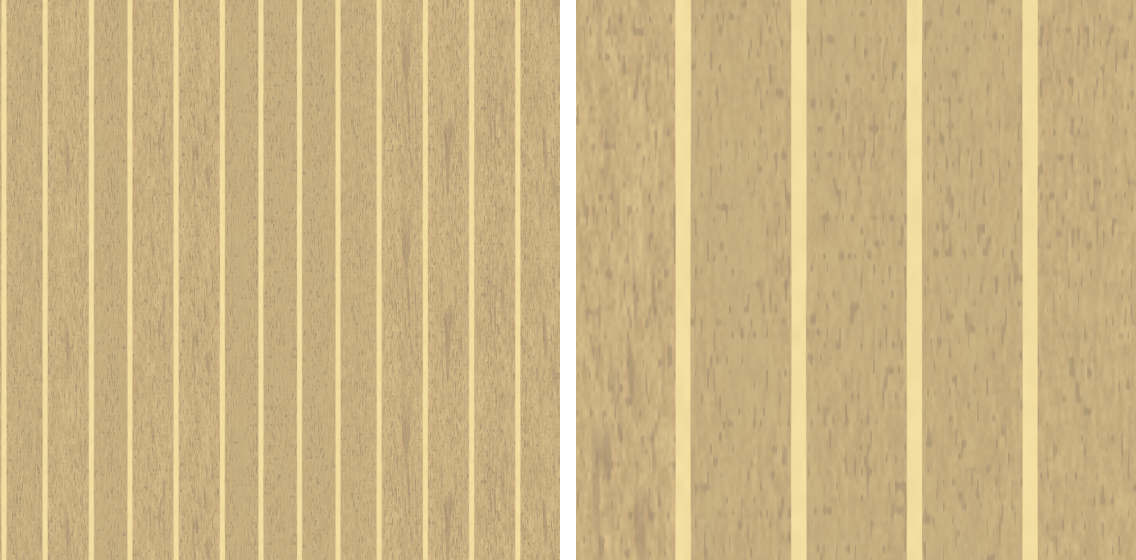
Left: the whole. Right: its middle third, enlarged.
A Shadertoy shader for this texture:

```glsl
// Vertical wooden planks of uneven width, parted by thin pale cream inlay stripes.
#define FIRST_STRIPE 0.0072   // centre of the leftmost stripe
#define NARROW_GAP 0.06886    // stripe spacing of the narrowest plank
#define GAP_STEP 0.004557     // extra spacing per width class
#define STRIPE_HALF 0.0045    // half width of a stripe
#define TILES_DOWN 3.0        // vertical repeats of the grain
#define WOOD_DARK vec3(0.735, 0.625, 0.468)
#define WOOD_LIGHT vec3(0.855, 0.757, 0.550)
#define WOOD_GREY vec3(0.745, 0.665, 0.490)
#define FLECK vec3(0.610, 0.535, 0.430)
#define CREAM vec3(0.950, 0.870, 0.630)

const int PLANKS = 13;
const int WIDTH_CLASS[PLANKS] = int[](1, 3, 0, 3, 3, 0, 0, 0, 1, 3, 3, 3, 3);

float hash(vec2 p) {
    vec3 q = fract(p.xyx * vec3(0.1031, 0.1030, 0.0973));
    q += dot(q, q.yzx + 33.33);
    return fract((q.x + q.y) * q.z);
}

// Value noise whose rows wrap after the given count
float noise(vec2 p, float rows) {
    vec2 cell = floor(p), f = fract(p);
    f = f * f * (3.0 - 2.0 * f);
    float y0 = mod(cell.y, rows), y1 = mod(cell.y + 1.0, rows);
    float low = mix(hash(vec2(cell.x, y0)), hash(vec2(cell.x + 1.0, y0)), f.x);
    float high = mix(hash(vec2(cell.x, y1)), hash(vec2(cell.x + 1.0, y1)), f.x);
    return mix(low, high, f.y);
}

// Noise stretched along the grain: cells per canvas width, rows per tile
float grain(vec2 p, float columns, float rows) {
    return noise(p * vec2(columns, rows), rows);
}

// p.x: distance from the plank's left stripe, p.y: height in tiles
vec3 wood(vec2 p, float gap, float wide, float seed) {
    float across = p.x / gap;
    vec2 g = p + vec2(seed, 0.0);

    // Fine fibres over broad, soft bands
    float fibre = 0.55 * grain(g, 430.0, 26.0) + 0.45 * grain(g + 3.0, 620.0, 90.0);
    float band = grain(g + 7.0, 75.0, 4.0);
    vec3 col = mix(WOOD_DARK, WOOD_LIGHT, clamp(fibre + 0.25 * (band - 0.5), 0.0, 1.0));
    col = mix(col, WOOD_GREY, (1.0 - wide) * (0.15 + 0.45 * band));

    // Short dark pores
    float pores = smoothstep(0.70, 0.95, grain(g + 11.0, 540.0, 44.0));
    col = mix(col, FLECK, 0.50 * pores);

    // Long leaning streaks in the middle of wide planks
    float tileY = fract(p.y);
    vec2 lean = vec2(g.x + 0.012 * tileY, tileY);
    float streak = smoothstep(0.60, 0.90, grain(lean + 17.0, 260.0, 7.0));
    streak *= smoothstep(0.25, 0.45, across) * smoothstep(0.95, 0.75, across);
    streak *= sin(3.14159 * tileY);
    return mix(col, FLECK, 0.50 * wide * streak);
}

void mainImage(out vec4 fragColor, in vec2 fragCoord) {
    vec2 uv = fragCoord / iResolution.xy;
    float x = fract(uv.x - FIRST_STRIPE);
    float y = uv.y * TILES_DOWN;

    // Find the plank under this point
    float left = 0.0, gap = NARROW_GAP, wide = 0.0, id = 0.0;
    for (int i = 0; i < PLANKS; i++) {
        gap = NARROW_GAP + GAP_STEP * float(WIDTH_CLASS[i]);
        wide = float(WIDTH_CLASS[i]) / 3.0;
        id = float(i);
        if (x < left + gap) break;
        left += gap;
    }
    float local = x - left;
    float offset = hash(vec2(id, 5.0));
    vec3 col = wood(vec2(local, y + 0.3 * offset), gap, wide, id * 1.37);

    // Cream stripes with a faint mottle and slightly uneven edges
    float stripeDist = min(local, gap - local);
    float wobble = 0.0005 * (grain(vec2(uv.x, y), 40.0, 5.0) - 0.5);
    float soft = 0.9 / iResolution.x;
    float stripe = 1.0 - smoothstep(-soft, soft, stripeDist - STRIPE_HALF - wobble);
    vec3 cream = CREAM + 0.025 * (grain(vec2(uv.x, y), 200.0, 30.0) - 0.5);
    fragColor = vec4(mix(col, cream, stripe), 1.0);
}
```
